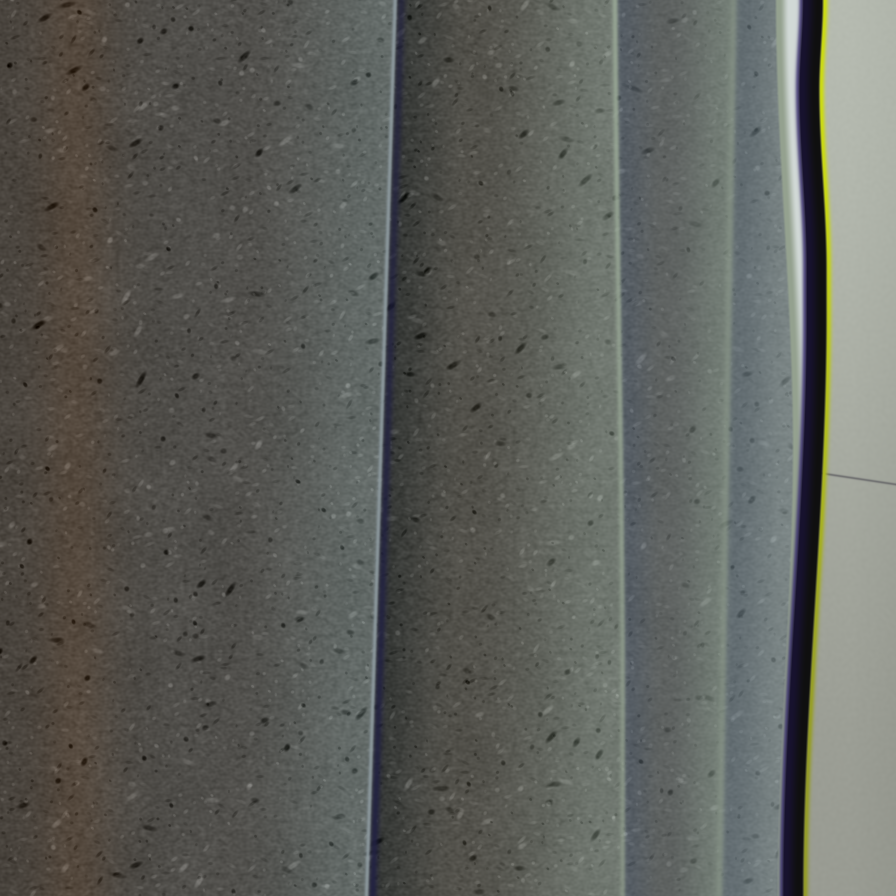
Give the GLSL for this texture, as a WebGL 2 fragment shader.

```glsl
#version 300 es
precision highp float;
// Flecked grey felt hanging in soft folds, with a dark cord against a pale wall.
uniform vec2 u_resolution;
out vec4 fragColor;

vec2 hash2(vec2 p) {
    vec3 q = fract(p.xyx * vec3(0.1031, 0.103, 0.0973));
    q += dot(q, q.yzx + 33.33);
    return fract((q.xx + q.yz) * q.zy);
}

float cornerSlope(vec2 cell, vec2 offset) {
    return dot(hash2(cell) * 2.0 - 1.0, offset);
}

float gradientNoise(vec2 p) {
    vec2 i = floor(p), f = fract(p);
    vec2 w = f * f * f * (f * (f * 6.0 - 15.0) + 10.0);
    vec2 e = vec2(1.0, 0.0);
    return mix(mix(cornerSlope(i, f), cornerSlope(i + e, f - e), w.x),
               mix(cornerSlope(i + e.yx, f - e.yx), cornerSlope(i + 1.0, f - 1.0), w.x), w.y);
}

// Coverage of short, randomly tilted fibres, one candidate per grid cell.
float flecks(vec2 uv, float cells, float density, float seed) {
    vec2 p = uv * vec2(cells, cells * 1.5);
    vec2 base = floor(p);
    float cover = 0.0;
    for (int j = -1; j <= 1; j++) {
        for (int i = -1; i <= 1; i++) {
            vec2 cell = base + vec2(i, j);
            vec2 place = hash2(cell + seed), shape = hash2(cell + seed + 57.0);
            vec2 d = (p - cell - place) / vec2(1.0, 1.5);
            float tilt = (shape.y - 0.35) * 1.6;
            d = mat2(cos(tilt), -sin(tilt), sin(tilt), cos(tilt)) * d;
            float reach = mix(0.12, 0.5, shape.x * shape.x);
            float r = length(d / vec2(reach, 0.17));
            float present = step(hash2(cell + seed + 113.0).x, density);
            cover = max(cover, present * (0.45 + 0.55 * shape.y) * (1.0 - smoothstep(0.3, 1.15, r)));
        }
    }
    return cover;
}

// Three-stop ramp across a fold.
vec3 ramp(vec3 a, vec3 b, vec3 c, float middle, float t) {
    return mix(mix(a, b, smoothstep(0.0, middle, t)), c, smoothstep(middle, 1.0, t));
}

float rightOf(float edge, float x, float soft) {
    return smoothstep(-soft, soft, x - edge);
}

float glow(float d, float width) {
    return exp(-d * d / (width * width));
}

// Fibres and mottling, shown as a change of brightness.
float feltGrain(vec2 uv) {
    float grain = 0.055 * gradientNoise(uv * vec2(95.0, 150.0));
    grain += 0.06 * gradientNoise(uv * vec2(210.0, 270.0) + 19.0);
    grain += 0.03 * gradientNoise(uv * 14.0 + 5.0);
    grain += 0.09 * flecks(uv, 70.0, 0.22, 11.0) + 0.13 * flecks(uv, 48.0, 0.07, 31.0);
    grain -= 0.10 * flecks(uv, 75.0, 0.24, 71.0) + 0.21 * flecks(uv, 46.0, 0.09, 93.0);
    return grain;
}

vec3 feltFolds(vec2 uv, float soft) {
    float x = uv.x, y = uv.y;
    float fold1 = mix(0.411, 0.443, y);
    float fold2 = 0.697 - 0.009 * smoothstep(0.2, 1.1, y);
    float fold3 = mix(0.805, 0.821, y);

    vec3 first = ramp(vec3(0.285, 0.265, 0.24), vec3(0.315, 0.31, 0.295), vec3(0.39, 0.42, 0.41), 0.6, x / fold1);
    first += vec3(0.04, 0.01, -0.012) * glow(x - 0.085, 0.04);
    vec3 second = ramp(vec3(0.21, 0.22, 0.21), vec3(0.325, 0.32, 0.295), vec3(0.44, 0.47, 0.44), 0.35,
                       (x - fold1) / (fold2 - fold1));
    vec3 third = ramp(vec3(0.33, 0.36, 0.39), vec3(0.37, 0.385, 0.38), vec3(0.45, 0.49, 0.46), 0.4,
                      (x - fold2) / (fold3 - fold2));
    vec3 fourth = mix(vec3(0.38, 0.42, 0.44), vec3(0.48, 0.52, 0.52), smoothstep(0.0, 0.07, x - fold3));

    vec3 felt = mix(first, second, rightOf(fold1, x, soft));
    felt = mix(felt, third, rightOf(fold2, x, soft * 1.5));
    felt = mix(felt, fourth, rightOf(fold3, x, soft * 2.0));
    felt += feltGrain(uv) * mix(1.0, 0.6, smoothstep(0.5, 0.85, x));

    // Bright fold rims and the blue shadow behind the nearest one
    felt = mix(felt, vec3(0.13, 0.13, 0.26), (0.9 - 0.3 * y) * glow(x - fold1 - 0.005, 0.005));
    felt = mix(felt, vec3(0.56, 0.61, 0.63), 0.85 * glow(x - fold1 + 0.002, 0.0025));
    felt = mix(felt, vec3(0.60, 0.66, 0.59), (0.45 + 0.4 * y) * glow(x - fold2 + 0.002, 0.0035));
    felt = mix(felt, vec3(0.54, 0.59, 0.54), 0.55 * glow(x - fold3 + 0.002, 0.005));
    return felt;
}

vec3 paleWall(vec2 uv) {
    vec3 wall = mix(vec3(0.60, 0.61, 0.575), vec3(0.71, 0.73, 0.69), smoothstep(0.0, 1.0, uv.y));
    wall += 0.012 * gradientNoise(uv * 180.0) - 0.4 * max(uv.x - 0.95, 0.0);
    float seam = uv.y - 0.471 + 0.15 * (uv.x - 0.922);
    return mix(wall, vec3(0.38, 0.38, 0.39), 0.75 * glow(seam, 0.0014));
}

void main() {
    vec2 uv = gl_FragCoord.xy / u_resolution;
    float x = uv.x, y = uv.y;
    float soft = max(0.0018, 0.75 / u_resolution.x);
    float cord = 0.885 + 0.026 * smoothstep(0.0, 0.65, y)
               - 0.008 * smoothstep(0.7, 0.9, y) + 0.004 * smoothstep(0.9, 1.0, y);
    float hem = 0.868 + 0.017 * smoothstep(0.0, 0.5, y) - 0.019 * smoothstep(0.5, 1.0, y);

    // Felt, its pale hem, then the wall
    vec3 lining = mix(vec3(0.58, 0.63, 0.56), vec3(0.82, 0.85, 0.84), smoothstep(0.004, 0.015, x - hem));
    vec3 color = mix(feltFolds(uv, soft), lining, rightOf(hem, x, soft));
    color = mix(color, paleWall(uv), rightOf(cord, x, soft));

    // Cord with a violet left fringe and a yellow right fringe
    float side = x - cord;
    vec3 yellow = mix(vec3(0.58, 0.61, 0.16), vec3(0.80, 0.86, 0.08), smoothstep(0.1, 0.9, y));
    color = mix(color, yellow, glow(side - 0.0135, 0.0038));
    color = mix(color, vec3(0.22, 0.18, 0.42), 0.8 * glow(side + 0.0125, 0.003));
    vec3 cordColor = mix(vec3(0.09, 0.07, 0.18), vec3(0.06, 0.06, 0.06), smoothstep(-0.008, 0.006, side));
    color = mix(color, cordColor, 1.0 - rightOf(0.0115, abs(side), soft));
    fragColor = vec4(clamp(color, 0.0, 1.0), 1.0);
}
```
